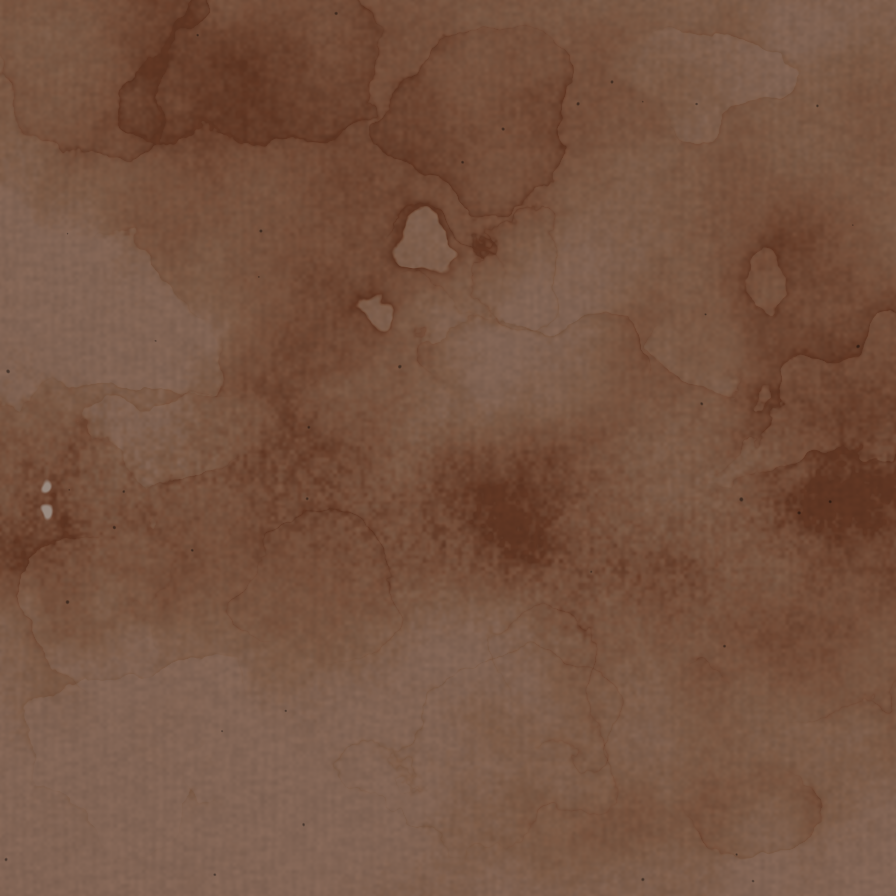
A Shadertoy shader for this texture:

```glsl
// Tea-stained woven paper: a cloudy brown wash, overlapping dried pools with
// thin dark rims, small bare holes, and a fine ribbed weave with specks.
// All layers add to one stain amount, which a four-colour ramp then tints.

float hash(vec2 p) {
    vec3 q = fract(p.xyx * vec3(0.1031, 0.1030, 0.0973));
    q += dot(q, q.yzx + 33.33);
    return fract((q.x + q.y) * q.z);
}

vec2 hash2(vec2 p) {
    return vec2(hash(p), hash(p + 71.7));
}

float noise(vec2 p) {
    vec2 i = floor(p), f = fract(p);
    f = f * f * (3.0 - 2.0 * f);
    return mix(mix(hash(i), hash(i + vec2(1, 0)), f.x),
               mix(hash(i + vec2(0, 1)), hash(i + vec2(1, 1)), f.x), f.y);
}

float fbm(vec2 p) {
    float sum = 0.0, amp = 0.5;
    for (int i = 0; i < 6; i++) {
        sum += amp * noise(p);
        p = mat2(1.6, 1.2, -1.2, 1.6) * p + 17.3;
        amp *= 0.5;
    }
    return sum / 0.985;
}

// Pale to dark paper tint for a stain amount of 0 to 1
vec3 stainColour(float s) {
    vec3 c = mix(vec3(0.508, 0.392, 0.330), vec3(0.48, 0.35, 0.27), clamp(s * 3.0, 0.0, 1.0));
    c = mix(c, vec3(0.45, 0.30, 0.22), clamp(s * 3.0 - 1.0, 0.0, 1.0));
    return mix(c, vec3(0.38, 0.22, 0.145), clamp(s * 3.0 - 2.0, 0.0, 1.15));
}

// Dried pools on a jittered grid: pale, dark or only outlined
float pools(vec2 p, vec2 warped, float px) {
    float stain = 0.0;
    for (int i = 0; i < 20; i++) {
        vec2 id = vec2(i % 4, i / 4);
        vec2 centre = (id + 0.1 + 0.8 * hash2(id + 5.0)) / vec2(4.0, 5.0);
        vec2 shape = hash2(id + 23.0);
        vec2 q = (warped - centre) * vec2(0.8 + 0.5 * shape.x, 1.3 - 0.5 * shape.x);
        float wobble = noise(p * 13.0 + id * 7.0) - 0.5;
        float d = length(q) - mix(0.04, 0.12, shape.y) + 0.10 * wobble;

        // Parts of each rim fade into the wash
        float crisp = smoothstep(0.35, 0.6, noise(p * 6.0 + id * 13.0));
        float blur = mix(0.03, 0.0015 + px, crisp);
        float inside = smoothstep(blur, -blur, d);
        float kind = hash(id + 41.0);
        float fill = kind < 0.5 ? -0.27 : (kind < 0.8 ? 0.19 : 0.03);
        stain += fill * inside * (0.65 + 0.35 * exp(min(d, 0.0) * 25.0));
        stain += 0.22 * crisp * exp(-abs(d) / 0.0022);
        stain += 0.09 * crisp * exp(-abs(d) / 0.014);
    }
    return stain;
}

void mainImage(out vec4 fragColor, in vec2 fragCoord) {
    vec2 p = fragCoord / iResolution.y;
    float px = 1.0 / iResolution.y;
    vec2 ragged = vec2(fbm(p * 9.0 + 3.0), fbm(p * 9.0 + 47.0)) - 0.5;
    vec2 jag = vec2(noise(p * 85.0), noise(p * 85.0 + 29.0)) - 0.5;
    vec2 warped = p + 0.15 * ragged + 0.007 * jag;

    // Cloudy wash with a darker band across the middle
    float stain = 0.38 + 1.7 * (fbm(p * 3.2 + 8.0) - 0.5);
    stain += 0.45 * (fbm(p * 11.0 + 60.0) - 0.5);
    float band = (warped.y - 0.43 - 0.05 * sin(p.x * 7.0)) / 0.10;
    float depth = exp(-band * band);
    stain += depth * (0.15 + 0.45 * smoothstep(0.35, 0.7, noise(warped * 5.0 + 2.0)));
    stain += 0.14 * smoothstep(0.5, 0.0, p.x) * smoothstep(0.55, 0.85, p.y);
    stain -= 0.05 * smoothstep(0.32, 0.12, p.y);

    // Deepest soaked patches: left edge and right of centre
    vec2 left = (warped - vec2(0.05, 0.37)) / vec2(0.16, 0.09);
    vec2 middle = (warped - vec2(0.58, 0.45)) / vec2(0.13, 0.07);
    stain += 0.55 * exp(-dot(left, left)) + 0.40 * exp(-dot(middle, middle));
    stain += pools(p, warped, px);

    // Two bare holes, each ringed by a dark halo
    for (int i = 0; i < 2; i++) {
        float k = float(i);
        vec2 q = p + 0.09 * ragged + 0.012 * jag - mix(vec2(0.455, 0.725), vec2(0.405, 0.662), k);
        float d = length(q * vec2(1.2, 0.85)) - mix(0.028, 0.015, k);
        d += 0.028 * (noise(p * 42.0 + 5.0) - 0.5);
        float hole = smoothstep(0.002 + px, -0.002 - px, d);
        stain += 0.5 * exp(-max(d, 0.0) / 0.011) * (1.0 - hole);
        stain = mix(stain, 0.12, 0.85 * hole);
    }

    // Fibre grain, rougher inside the dark band
    float grain = noise(p * 230.0) + noise(p * vec2(150.0, 110.0) + 9.0) - 1.0;
    stain += grain * (0.12 + 0.17 * depth);
    vec3 colour = stainColour(max(stain, 0.04 + 0.3 * stain));

    // Vertical ribs broken up by short cross threads
    float rib = sin(6.2832 * (90.0 * p.x + 0.5 * noise(p * 28.0)));
    rib *= mix(0.3, 1.0, noise(p * vec2(40.0, 22.0)));
    float thread = noise(p * vec2(95.0, 190.0) + 31.0) - 0.5;
    float tooth = noise(p * 256.0 + 77.0) - 0.5;
    colour *= 1.0 + 0.018 * rib + 0.065 * thread + 0.045 * tooth;

    // Sparse dark specks
    vec2 cell = floor(p * 30.0);
    vec2 spot = (cell + 0.15 + 0.7 * hash2(cell + 91.0)) / 30.0;
    float size = mix(0.0005, 0.0019, hash(cell + 12.0));
    float speck = smoothstep(size + px, size - px, length(p - spot + 0.002 * jag));
    colour *= 1.0 - 0.45 * speck * step(0.95, hash(cell + 63.0));

    // A pair of small pale flecks near the left edge
    vec2 fleck = vec2(p.x - 0.052, abs(p.y - 0.442) - 0.015) + 0.01 * ragged + 0.005 * jag;
    float bare = smoothstep(0.007 + px, 0.005 - px, length(fleck * vec2(1.1, 0.8)));
    colour = mix(colour, vec3(0.60, 0.54, 0.50), bare);

    fragColor = vec4(colour, 1.0);
}
```
